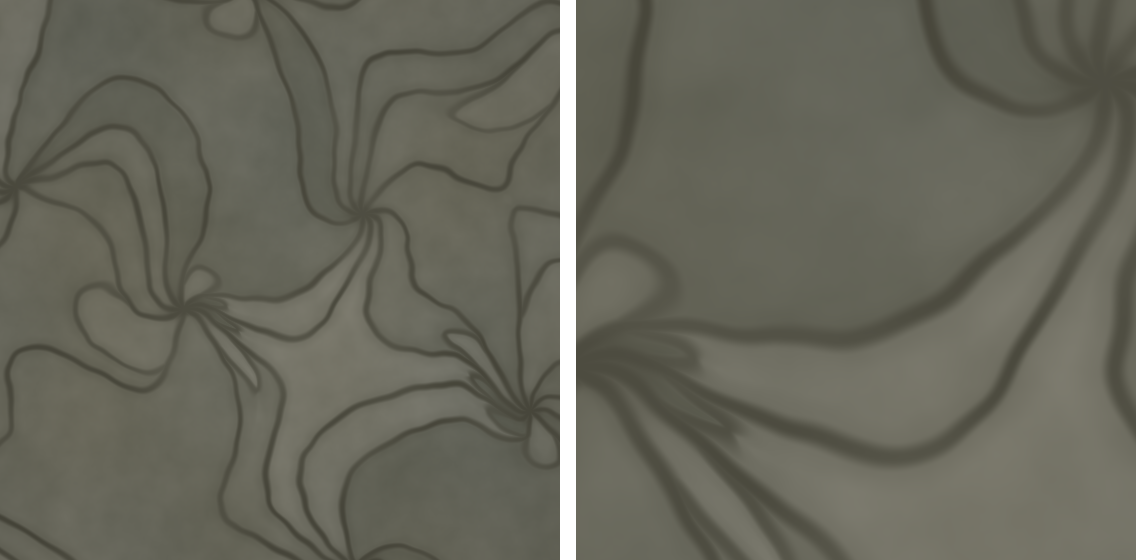
Left, the full canvas; right, a detail of the centre.
Write a WebGL 1 fragment shader that draws this pattern.

```glsl
precision highp float;
uniform vec2 u_resolution;

const float TAU = 6.2831853;
const float BANDS = 9.0;          // petals meeting at each hub
const vec2 HUB_ORIGIN = vec2(0.33, 0.37);
const vec2 HUB_STEP = vec2(0.37, 0.30);
const vec3 INK = vec3(0.275, 0.270, 0.225);
const vec3 SHADE = vec3(0.358, 0.360, 0.310);
const vec3 LIGHT = vec3(0.478, 0.472, 0.424);

float hash(vec2 p) {
  return fract(sin(dot(p, vec2(127.1, 311.7))) * 4375.85);
}

vec2 hash2(vec2 p) {
  return vec2(hash(p), hash(p + 17.3));
}

float gradientDot(vec2 cell, vec2 offset) {
  float angle = TAU * hash(cell);
  return dot(vec2(cos(angle), sin(angle)), offset);
}

// Gradient noise, roughly -0.7 to 0.7
float noise(vec2 p) {
  vec2 i = floor(p), f = p - i;
  vec2 u = f * f * f * (f * (f * 6.0 - 15.0) + 10.0);
  vec2 e = vec2(1.0, 0.0);
  float low = mix(gradientDot(i, f), gradientDot(i + e.xy, f - e.xy), u.x);
  float high = mix(gradientDot(i + e.yx, f - e.yx), gradientDot(i + e.xx, f - e.xx), u.x);
  return mix(low, high, u.y);
}

float fbm(vec2 p) {
  float sum = 0.0, amp = 0.6;
  for (int i = 0; i < 4; i++) {
    sum += amp * noise(p);
    p = p * 2.03 + 9.7;
    amp *= 0.5;
  }
  return sum;
}

vec2 warp(vec2 p, float frequency, float amount) {
  vec2 q = p * frequency;
  return p + amount * vec2(noise(q + 3.1), noise(q + 41.7));
}

// Flow between hubs of alternating sign: x = band phase, y = potential
vec2 flow(vec2 p) {
  p = warp(warp(p, 3.2, 0.07), 22.0, 0.007);
  mat2 lattice = mat2(HUB_STEP, vec2(-HUB_STEP.y, HUB_STEP.x));
  float angle = 0.0, potential = 0.0;
  for (int j = 0; j < 5; j++) {
    for (int i = 0; i < 5; i++) {
      vec2 cell = vec2(float(i), float(j)) - 2.0;
      vec2 jitter = 0.3 * (hash2(cell + 5.0) - 0.5);
      vec2 d = p - HUB_ORIGIN - lattice * (cell + jitter);
      float charge = 1.0 - 2.0 * mod(cell.x + cell.y, 2.0);
      angle += charge * atan(d.y, d.x);
      potential += charge * 0.5 * log(dot(d, d) + 0.0006);
    }
  }
  float phase = BANDS * (angle + 0.4 * potential) / TAU + 2.2 * noise(p * 2.6 + 60.0);
  phase += 0.38 * sin(TAU * 2.0 * phase / BANDS + 1.0);
  return vec2(phase, potential);
}

// Phase differences ignore the jump at the angle's branch cut
vec2 flowStep(vec2 a, vec2 b) {
  vec2 d = b - a;
  d.x = mod(d.x + 0.5 * BANDS, BANDS) - 0.5 * BANDS;
  return d;
}

float stroke(float dist, float width) {
  return 1.0 - smoothstep(0.1 * width, width, dist);
}

void main() {
  vec2 p = gl_FragCoord.xy / min(u_resolution.x, u_resolution.y);

  // Flow and its slopes, used to turn phases into distances
  float eps = 0.002;
  vec2 field = flow(p);
  vec2 dx = flowStep(field, flow(p + vec2(eps, 0.0))) / eps;
  vec2 dy = flowStep(field, flow(p + vec2(0.0, eps))) / eps;
  float phaseSlope = length(vec2(dx.x, dy.x)) + 0.01;
  float potentialSlope = length(vec2(dx.y, dy.y)) + 0.01;

  // Long petal borders
  float band = mod(floor(field.x), BANDS);
  float across = fract(field.x);
  float sideDist = min(across, 1.0 - across) / phaseSlope;

  // Rounded tips closing some of the petals
  float bow = 2.0 * across - 1.0;
  float level = hash(vec2(band, 8.0)) > 0.35 ? 1.4 * hash(vec2(band, 3.0)) - 0.7 : 9.0;
  float tip = field.y + 0.7 * bow * bow - level;
  float tipSlope = length(vec2(potentialSlope, 2.8 * bow * phaseSlope));
  float tipDist = abs(tip) / tipSlope;
  float edge = min(sideDist, tipDist);

  // Petal tone, alternating and random, with cloudy plaster mottling
  float side = step(0.0, tip);
  float tone = 0.6 * hash(vec2(band + 2.0, side + 6.0)) + 0.4 * mod(band + side, 2.0);
  tone = mix(0.5, tone, smoothstep(0.0, 0.010, edge));
  tone += 0.45 * fbm(p * 4.0) + 0.25 * fbm(p * 19.0 + 7.0);
  vec3 color = mix(SHADE, LIGHT, clamp(tone, -0.3, 1.1));
  color += vec3(0.012, 0.002, -0.012) * noise(p * 3.0 + 20.0);

  // Soft shadow beside the borders and smudges at the hubs
  color = mix(color, INK, 0.16 * stroke(edge, 0.026));
  color = mix(color, INK, 0.45 * smoothstep(22.0, 80.0, phaseSlope));

  // Uneven dark line
  float wear = clamp(0.76 + 0.6 * noise(p * 7.0 + 50.0), 0.3, 0.95);
  float width = 0.0085 + 0.004 * noise(p * 11.0 + 30.0);
  float ink = max(stroke(sideDist, width), 0.8 * stroke(tipDist, width));
  color = mix(color, INK, wear * ink);

  // Dim corners
  vec2 c = gl_FragCoord.xy / u_resolution - 0.5;
  color *= 1.01 - 0.14 * dot(c, c);
  gl_FragColor = vec4(color, 1.0);
}
```
